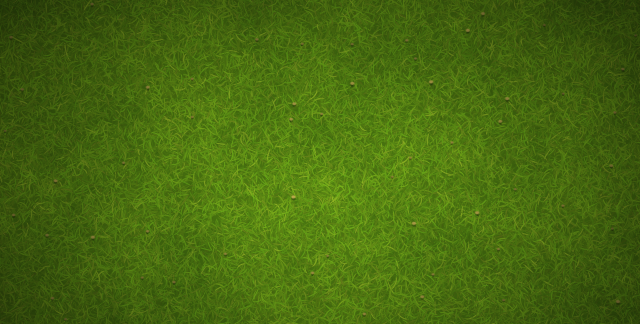
Give the GLSL for this texture, as a Shadertoy shader.

```glsl
// Draws a lawn of short tangled grass with dry specks, lit softly from the middle.
#define CELL 0.027          // grass cell size, in canvas heights
#define LAYERS 4            // stacked layers of blades
#define BLADE_WIDTH 0.0016  // half width of a blade
#define BLADE_BEND 0.42     // strongest curl
#define SHADE_SPREAD 0.36   // brightness range between blades
#define STRAW_SHARE 0.08    // share of yellowish blades
#define PATCH_CONTRAST 0.25 // strength of the large mottling
#define SPECK_CELL 0.165    // spacing of the dry specks
#define SPECK_SIZE 0.0052   // radius of a speck
#define LIGHT_CENTER vec2(0.51, 0.43)
#define GRASS vec3(0.371, 0.551, 0.081)
#define SPECK vec3(0.72, 0.63, 0.30)

const float PI = 3.14159;

vec4 hash4(vec3 p) {
    vec4 q = fract(p.xyzx * vec4(0.1031, 0.1030, 0.0973, 0.1099));
    q += dot(q, q.wzxy + 33.33);
    return fract((q.xxyz + q.yzzw) * q.zywx);
}

float valueNoise(vec2 p) {
    vec2 i = floor(p), f = fract(p);
    f = f * f * (3.0 - 2.0 * f);
    float a = hash4(vec3(i, 91.0)).x;
    float b = hash4(vec3(i + vec2(1, 0), 91.0)).x;
    float c = hash4(vec3(i + vec2(0, 1), 91.0)).x;
    float d = hash4(vec3(i + vec2(1, 1), 91.0)).x;
    return mix(mix(a, b, f.x), mix(c, d, f.x), f.y);
}

// Coverage of one curved, tapered blade centred on the origin
float blade(vec2 p, float angle, float halfLength, float bend, float pixel) {
    vec2 along = vec2(sin(angle), cos(angle));
    float t = dot(p, along) / halfLength;
    float side = dot(p, vec2(along.y, -along.x)) - bend * halfLength * (t * t - 0.4);
    float width = BLADE_WIDTH * (1.0 - 0.5 * t * t);
    float body = 1.0 - smoothstep(-0.7 * pixel, 0.7 * pixel, abs(side) - width);
    return body * (1.0 - smoothstep(0.6, 1.0, abs(t)));
}

// Blades of every layer, painted from the dark ground upwards
vec3 grassTint(vec2 p, float pixel) {
    vec3 tint = vec3(0.78, 0.84, 0.78);
    for (int layer = 0; layer < LAYERS; layer++) {
        float height = float(layer) / float(LAYERS - 1);
        vec2 q = p / CELL + vec2(0.37, 0.61) * float(layer);
        vec2 base = floor(q);
        for (int k = 0; k < 27; k++) {
            int n = k / 3;
            vec2 cell = base + vec2(n % 3 - 1, n / 3 - 1);
            float id = float(layer * 3 + k % 3);
            vec4 place = hash4(vec3(cell, id + 3.0));
            vec4 look = hash4(vec3(cell, id + 47.0));
            float angle = PI * 0.92 * (place.z - 0.5);
            float halfLength = CELL * mix(0.45, 0.95, place.w);
            float bend = BLADE_BEND * (look.x * 2.0 - 1.0);
            float cover = blade((q - cell - place.xy) * CELL, angle, halfLength, bend, pixel);
            float shade = mix(0.92, 1.06, height) + SHADE_SPREAD * (look.y - 0.5);
            vec3 hue = mix(vec3(0.91, 1.0, 0.92), vec3(1.08, 1.0, 1.05), look.z);
            if (look.w < STRAW_SHARE) hue = vec3(1.24, 1.05, 1.4);
            tint = mix(tint, hue * shade, cover);
        }
    }
    return tint;
}

// Small dry specks, each with a soft shadow below
vec3 addSpecks(vec3 color, vec2 p, float pixel) {
    vec2 base = floor(p / SPECK_CELL);
    for (int n = 0; n < 9; n++) {
        vec2 cell = base + vec2(n % 3 - 1, n / 3 - 1);
        vec4 h = hash4(vec3(cell, 71.0));
        if (h.z > 0.8) continue;
        vec2 d = p - (cell + h.xy) * SPECK_CELL;
        float radius = SPECK_SIZE * mix(0.65, 1.1, h.w);
        float shadow = 1.0 - smoothstep(0.3, 1.6, length(d + vec2(0.0, radius)) / radius);
        float spot = length(d * vec2(0.9, 1.2)) - radius;
        color *= 1.0 - 0.35 * shadow;
        color = mix(color, SPECK * mix(0.8, 1.1, h.w),
                    0.85 * (1.0 - smoothstep(-pixel, pixel, spot)));
    }
    return color;
}

void mainImage(out vec4 fragColor, in vec2 fragCoord) {
    float pixel = 1.0 / iResolution.y;
    vec2 p = fragCoord * pixel;
    vec2 uv = fragCoord / iResolution.xy;

    vec3 color = addSpecks(GRASS * grassTint(p, pixel), p, pixel);

    // Mottling: broad patches and small clumps
    float mottle = 0.5 * valueNoise(p * 5.0) + 0.3 * valueNoise(p * 12.0 + 7.0)
                 + 0.2 * valueNoise(p * 27.0 + 19.0) - 0.5;
    color *= 1.0 + PATCH_CONTRAST * mottle * vec3(1.3, 1.0, 1.0);

    // Light falling off towards the edges
    vec2 away = uv - LIGHT_CENTER;
    float light = 0.15 + 0.85 * exp(-dot(away * away, vec2(2.6, 1.4)));
    fragColor = vec4(clamp(color * light, 0.0, 1.0), 1.0);
}
```
